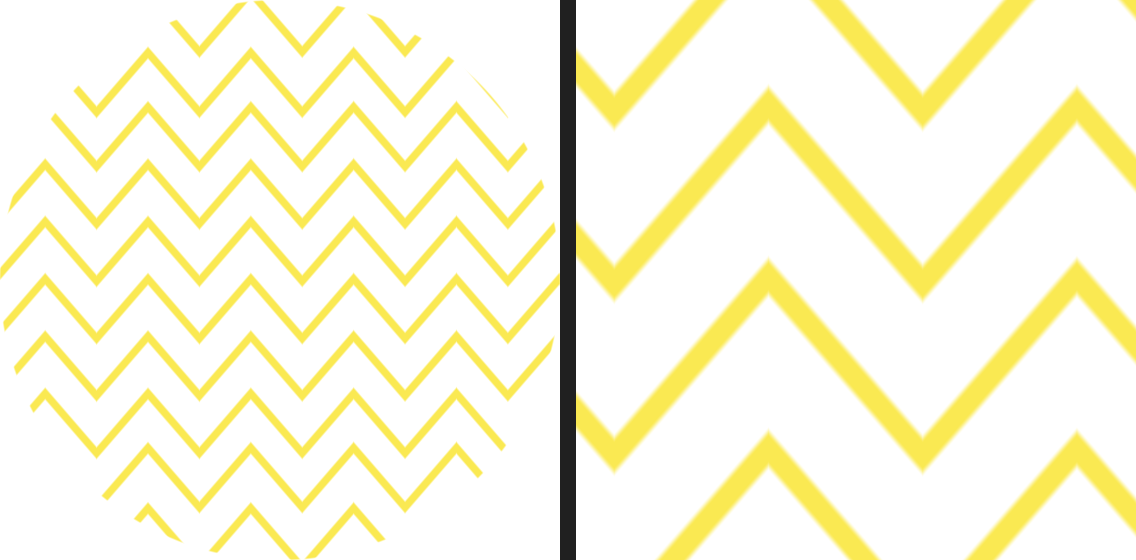
Left, the full canvas; right, a detail of the centre.
Write a WebGL 1 fragment shader that draws this pattern.

```glsl
precision highp float;
// Thin yellow chevron lines on white, cut to a disc that fills the canvas.
// Ten rows share one triangle wave; a loop keeps the distance to the nearest
// row, and the fourth row out from the middle on each side sits slightly inward.

uniform vec2 u_resolution;

const vec3 WHITE = vec3(1.0);
const vec3 YELLOW = vec3(0.982, 0.914, 0.32);

const float PERIOD = 0.1836;       // width of one zigzag
const float PEAK_X = -0.0521;      // a peak, measured from the centre
const float HEIGHT = 0.1062;       // peak to valley along the line's middle
const float ROW_STEP = 0.10234;    // spacing between rows
const float ROW_NUDGE = 0.0053;    // inward shift of the uneven rows
const float LINE_WIDTH = 0.0134;
const float DISC_RADIUS = 0.5;
const float SOFTNESS = 0.0021;     // half width of the edge blend

// Triangle wave from -0.5 (valley) to 0.5 (peak), with a peak at x = 0.
float triangleWave(float x, float period) {
  return 2.0 * abs(fract(x / period) - 0.5) - 0.5;
}

// Height of a row's midline; offset is counted in rows from the centre.
float rowHeight(float offset) {
  float uneven = 1.0 - step(0.25, abs(abs(offset) - 3.5));
  return offset * ROW_STEP - sign(offset) * uneven * ROW_NUDGE;
}

// Distance to the nearest chevron centreline, keeping mitred corners.
float chevronDistance(vec2 p) {
  float wave = HEIGHT * triangleWave(p.x - PEAK_X, PERIOD);
  float vertical = 1.0;
  for (int i = 0; i < 10; i++) {
    float row = rowHeight(float(i) - 4.5);
    vertical = min(vertical, abs(p.y - row - wave));
  }
  float slope = 2.0 * HEIGHT / PERIOD;
  return vertical / sqrt(1.0 + slope * slope);
}

// Coverage of a shape from its signed distance.
float coverage(float signedDistance, float softness) {
  return 1.0 - smoothstep(-softness, softness, signedDistance);
}

void main() {
  float size = min(u_resolution.x, u_resolution.y);
  vec2 p = (gl_FragCoord.xy - 0.5 * u_resolution) / size;
  float softness = max(SOFTNESS, 0.7 / size);

  float line = coverage(chevronDistance(p) - 0.5 * LINE_WIDTH, softness);
  float disc = coverage(length(p) - DISC_RADIUS, softness);

  gl_FragColor = vec4(mix(WHITE, YELLOW, line * disc), 1.0);
}
```
